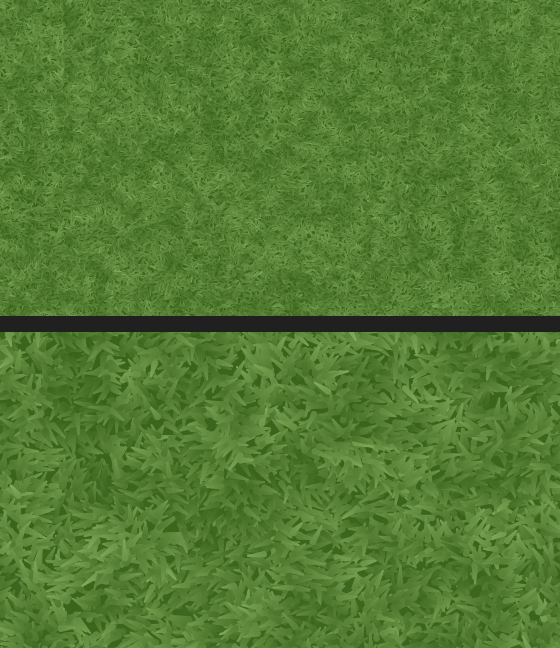
Top, the full canvas; bottom, a detail of the centre.
Write a Shadertoy shader that draws this texture.

```glsl
const vec3 TURF_GREEN = vec3(0.346, 0.508, 0.214);
const vec3 TONE_TINT = vec3(1.0, 1.0, 0.9);  // channel response to light and shade
const float CELLS = 58.0;          // blade cells per canvas height
const int LAYERS = 6;
const float BLADE_LENGTH = 1.15;   // in cells
const float BLADE_WIDTH = 0.2;     // half width at the root, in cells
const float GAP_TONE = -0.115;     // shade between the blades
const float BLADE_VARIATION = 0.1;
const float ROOT_TO_TIP = 0.065;
const float LAYER_LIFT = 0.035;
const float CLUMP_CONTRAST = 0.12;
const float PATCH_CONTRAST = 0.025;
const float TAU = 6.2831853;

float hash(vec2 p) {
    return fract(sin(dot(p, vec2(127.1, 311.7))) * 43758.5453);
}

float noise(vec2 p) {
    vec2 i = floor(p);
    vec2 f = fract(p);
    f = f * f * (3.0 - 2.0 * f);
    float low = mix(hash(i), hash(i + vec2(1.0, 0.0)), f.x);
    float high = mix(hash(i + vec2(0.0, 1.0)), hash(i + vec2(1.0, 1.0)), f.x);
    return mix(low, high, f.y);
}

// Paints one tapered blade over the tone below it
float paintBlade(float tone, vec2 p, vec2 cell, float layer, float pixel) {
    vec2 seed = cell + layer * vec2(37.3, 71.9);
    vec2 centre = cell + vec2(hash(seed), hash(seed + 11.7));
    float shade = hash(seed + 23.1);

    // Neighbouring blades share a lean, flattened towards the horizontal
    float angle = TAU * (1.5 * noise(centre * 0.3) + 0.3 * hash(seed + 5.3));
    vec2 lean = normalize(vec2(cos(angle), 0.75 * sin(angle)));
    float len = BLADE_LENGTH * mix(0.6, 1.0, hash(seed + 41.9));

    vec2 fromRoot = p - centre + 0.5 * len * lean;
    float along = clamp(dot(fromRoot, lean) / len, 0.0, 1.0);
    float edge = length(fromRoot - lean * along * len)
               - BLADE_WIDTH * (1.0 - 0.7 * along);
    float cover = smoothstep(0.6 * pixel, -0.6 * pixel, edge);

    float bladeTone = BLADE_VARIATION * (shade - 0.5)
                    + ROOT_TO_TIP * (along - 0.5)
                    + LAYER_LIFT * (layer / float(LAYERS - 1) - 0.3)
                    + CLUMP_CONTRAST * (noise(centre * 0.55 + 90.0) - 0.5)
                    + 0.04 * step(0.96, shade);
    return mix(tone, bladeTone, cover);
}

void mainImage(out vec4 fragColor, in vec2 fragCoord) {
    vec2 uv = fragCoord / iResolution.y;
    vec2 p = uv * CELLS;
    float pixel = CELLS / iResolution.y;

    // Blades stacked from the ground up
    float tone = GAP_TONE;
    for (int layer = 0; layer < LAYERS; layer++) {
        float level = float(layer);
        vec2 offset = level * vec2(0.37, 0.61);
        vec2 home = floor(p + offset);
        for (int y = -1; y <= 1; y++) {
            for (int x = -1; x <= 1; x++) {
                vec2 cell = home + vec2(x, y) - offset;
                tone = paintBlade(tone, p, cell, level, pixel);
            }
        }
    }

    // Broad, faint patches in the lawn
    float patches = 0.6 * noise(uv * 5.0) + 0.4 * noise(uv * 13.0 + 7.0);
    tone += PATCH_CONTRAST * (patches - 0.5);

    fragColor = vec4(TURF_GREEN + tone * TONE_TINT, 1.0);
}
```
